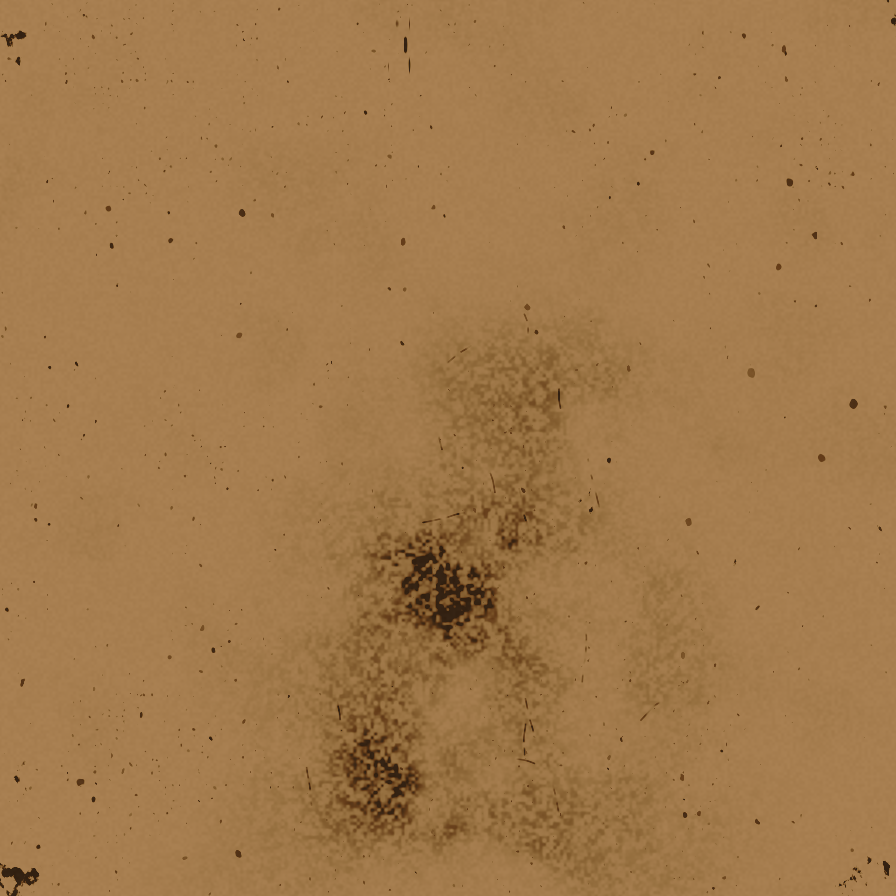
A Shadertoy shader for this texture:

```glsl
// Aged tan paper with a grainy brown stain, scattered ink-dark specks and scratches.
// Soft blobs times fractal noise give the stain; jittered grids give the specks;
// every layer adds to one "grime" value that a five-step colour ramp turns to paint.

const vec3 PAPER  = vec3(0.657, 0.496, 0.314);
const vec3 TINT   = vec3(0.59, 0.44, 0.25);
const vec3 BROWN  = vec3(0.51, 0.36, 0.18);
const vec3 UMBER  = vec3(0.40, 0.24, 0.10);
const vec3 INK    = vec3(0.20, 0.13, 0.07);

float hash(vec2 p) {
    vec3 q = fract(vec3(p.xyx) * 0.1031);
    q += dot(q, q.yzx + 33.33);
    return fract((q.x + q.y) * q.z);
}

float noise(vec2 p) {
    vec2 i = floor(p), f = fract(p);
    f = f * f * (3.0 - 2.0 * f);
    return mix(mix(hash(i), hash(i + vec2(1, 0)), f.x),
               mix(hash(i + vec2(0, 1)), hash(i + vec2(1, 1)), f.x), f.y);
}

float fbm(vec2 p) {
    float sum = 0.0, amp = 0.5;
    for (int i = 0; i < 4; i++) {
        sum += amp * noise(p);
        p = mat2(1.6, 1.2, -1.2, 1.6) * p + 17.3;
        amp *= 0.5;
    }
    return sum / 0.9375;
}

mat2 turn(float a) { return mat2(cos(a), sin(a), -sin(a), cos(a)); }

float blob(vec2 p, vec2 centre, vec2 size) {
    vec2 d = (p - centre) / size;
    return exp(-dot(d, d));
}

// Broad stain, patchy at large scale and granular at small scale
float stain(vec2 p) {
    vec2 q = p + 0.09 * (vec2(fbm(p * 7.0), fbm(p * 7.0 + 40.0)) - 0.5);
    float body = 0.58 * blob(q, vec2(0.51, 0.355), vec2(0.10, 0.085))
               + 0.34 * blob(q, vec2(0.56, 0.29), vec2(0.21, 0.21))
               + 0.42 * blob(q, vec2(0.44, 0.14), vec2(0.08, 0.07))
               + 0.26 * blob(q, vec2(0.62, 0.58), vec2(0.10, 0.09))
               + 0.24 * blob(q, vec2(0.55, 0.06), vec2(0.21, 0.09))
               - 0.20 * blob(q, vec2(0.53, 0.20), vec2(0.05, 0.05));
    float patches = 0.25 + 1.0 * smoothstep(0.25, 0.75, fbm(p * 12.0 + 5.0));
    float grain = 0.6 * noise(p * 260.0) + 0.4 * noise(p * 140.0 + 9.0);
    return max(body, 0.0) * patches * (0.35 + 1.35 * smoothstep(0.2, 0.85, grain));
}

// Worn places: xy is the centre, z the radius, w the strength
float wear(vec2 p) {
    vec4 spots[10] = vec4[10](
        vec4(0.01, 0.14, 0.03, 1.0), vec4(0.02, 0.02, 0.04, 1.1),
        vec4(0.97, 0.03, 0.04, 1.0), vec4(1.00, 0.98, 0.03, 0.9),
        vec4(0.01, 0.95, 0.04, 0.8), vec4(0.65, 0.44, 0.02, 0.9),
        vec4(0.81, 0.36, 0.03, 0.7), vec4(0.67, 0.85, 0.02, 0.8),
        vec4(0.92, 0.82, 0.03, 0.7), vec4(0.14, 0.69, 0.03, 0.6));
    float sum = 0.0;
    for (int i = 0; i < 10; i++)
        sum += spots[i].w * blob(p, spots[i].xy, vec2(spots[i].z));
    return sum;
}

// One ragged speck per lucky grid cell; radii are in canvas units
float specks(vec2 p, float cells, float chance, float rMin, float rMax, float soft) {
    vec2 id = floor(p * cells), key = id + cells * 3.7;
    vec2 jitter = vec2(hash(key + 11.0), hash(key + 23.0));
    vec2 d = p - (id + 0.3 + 0.4 * jitter) / cells;
    d += 0.0025 * (vec2(noise(p * 210.0), noise(p * 210.0 + 70.0)) - 0.5);
    d = turn(1.2 * (hash(key + 37.0) - 0.5)) * d;
    d.x *= 1.0 + 0.9 * hash(key + 41.0);
    float r = mix(rMin, rMax, pow(hash(key + 53.0), 2.5));
    float ink = 0.55 + 0.45 * hash(key + 67.0);
    return step(hash(key), chance) * ink * (1.0 - smoothstep(r - soft, r + soft, length(d)));
}

// Thin broken lines, mostly upright, through the middle of the sheet
float scratches(vec2 p, float soft) {
    float sum = 0.0;
    for (int i = 0; i < 16; i++) {
        vec2 key = vec2(float(i), 7.0);
        vec2 centre = vec2(0.3, 0.1) + vec2(0.5, 0.6) * vec2(hash(key), hash(key + 19.0));
        float lean = pow(hash(key + 31.0), 3.0) * 2.2 - 0.2;
        float halfLength = mix(0.01, 0.06, pow(hash(key + 43.0), 2.0));
        vec2 d = turn(lean) * (p - centre);
        d.x += 0.003 * (noise(vec2(d.y * 60.0, float(i))) - 0.5);
        float dist = length(vec2(d.x, max(abs(d.y) - halfLength, 0.0)));
        float broken = smoothstep(0.2, 0.6, noise(vec2(d.y * 150.0, float(i) * 5.0)));
        sum = max(sum, broken * (1.0 - smoothstep(0.0004, 0.0008 + soft, dist)));
    }
    return 0.6 * sum;
}

vec3 ramp(float grime) {
    vec4 k = clamp(grime * 4.0 - vec4(0, 1, 2, 3), 0.0, 1.0);
    return mix(mix(mix(mix(PAPER, TINT, k.x), BROWN, k.y), UMBER, k.z), INK, k.w);
}

void mainImage(out vec4 fragColor, in vec2 fragCoord) {
    vec2 p = fragCoord / iResolution.xy;
    float soft = 0.7 / iResolution.y;

    // Specks gather in drifts and toward the side edges
    float drift = smoothstep(0.45, 0.75, fbm(p * vec2(9.0, 6.0) + 31.0));
    float sides = smoothstep(0.2, 0.5, abs(p.x - 0.5));
    float crowd = drift * (0.4 + 0.8 * sides);
    float marks = specks(p, 28.0, 0.05 + 0.06 * crowd, 0.0017, 0.0058, soft);
    marks = max(marks, specks(p, 61.0, 0.02 + 0.16 * crowd, 0.0010, 0.0030, soft));
    marks = max(marks, 0.8 * specks(p, 127.0, 0.02 + 0.25 * crowd, 0.0006, 0.0019, soft));

    // Flaked clusters and a tuft of upright streaks near the top
    float flakes = smoothstep(0.0, 0.07, fbm(p * vec2(100.0, 75.0)) - 0.90 + 0.30 * wear(p));
    float tuft = blob(p, vec2(0.445, 0.95), vec2(0.025, 0.045));
    float streaks = smoothstep(0.0, 0.12, noise(p * vec2(210.0, 40.0)) - 1.08 + 0.5 * tuft);
    marks = max(marks, max(flakes, streaks));

    float haze = 0.10 * smoothstep(0.5, 0.8, fbm(p * 10.0 + 60.0)) * noise(p * 240.0);
    float grime = stain(p) + haze + scratches(p, soft);
    float tooth = 0.022 * (noise(p * 300.0 + 3.0) - 0.5);
    fragColor = vec4(ramp(max(grime, marks)) + tooth, 1.0);
}
```
